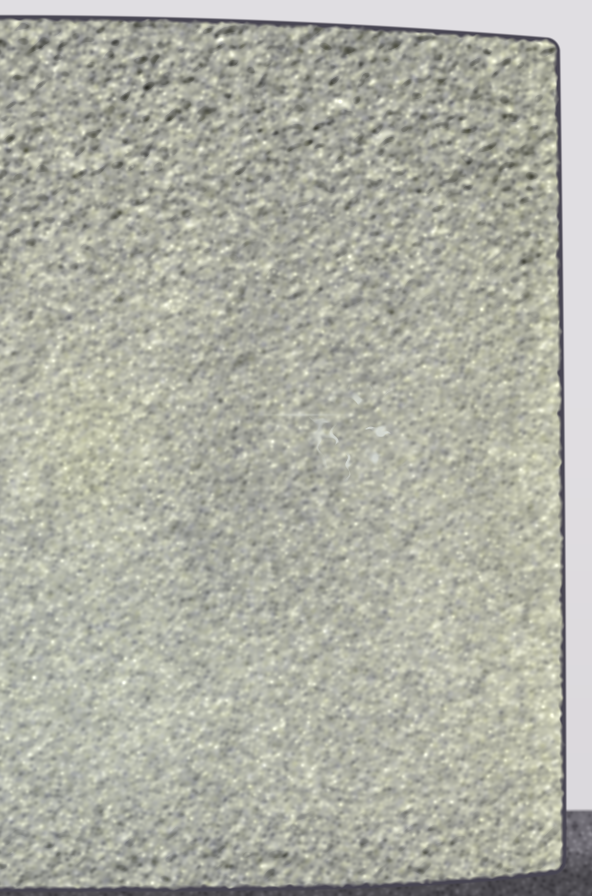
A Shadertoy shader for this texture:

```glsl
// A rough cast-metal slab with a dark rim, standing against a pale wall.

const vec3  WALL_COLOR    = vec3(0.88, 0.87, 0.885);
const vec3  FLOOR_COLOR   = vec3(0.43, 0.42, 0.45);
const vec3  RIM_COLOR     = vec3(0.28, 0.27, 0.32);
const vec3  SCRATCH_COLOR = vec3(0.87, 0.89, 0.87);
const float BASE_TONE     = 0.683;
const float COARSE_GRAIN  = 0.0100;  // cell sizes, in canvas heights
const float FINE_GRAIN    = 0.0056;
const float COARSE_RELIEF = 0.105;
const float FINE_RELIEF   = 0.100;
const float MOTTLE        = 0.085;
const float GRAIN_TILT    = 0.10;
const float RIM_WIDTH     = 0.0042;
const float CORNER_RADIUS = 0.014;
const float FLOOR_HEIGHT  = 0.095;

vec3 hash3(vec2 cell) {
    vec3 v = fract(cell.xyx * vec3(0.1031, 0.1030, 0.0973));
    v += dot(v, v.yxz + 33.33);
    return fract((v.xxy + v.yzz) * v.zyx);
}

// Cellular noise: x = smooth bumps and pits, y = rare bright specks.
vec2 cellBumps(vec2 p) {
    vec2 cell = floor(p), sum = vec2(0.0);
    for (int j = -1; j <= 1; j++)
    for (int i = -1; i <= 1; i++) {
        vec2 id = cell + vec2(i, j);
        vec3 h = hash3(id + 70.0);
        vec2 d = id + h.xy - p;
        float r2 = dot(d, d);
        sum.x += (2.0 * h.z - 1.0) * exp(-4.0 * r2);
        sum.y += smoothstep(0.93, 1.0, h.z) * exp(-7.0 * r2);
    }
    return sum;
}

// Bumps lit from above: x = shading, y = height, z = specks.
vec3 litGrain(vec2 p) {
    vec2 towardLight = vec2(-0.10, 0.22);
    vec2 lower = cellBumps(p - towardLight);
    vec2 upper = cellBumps(p + towardLight);
    return vec3(lower.x - upper.x, 0.5 * (lower.x + upper.x), lower.y);
}

float glow(vec2 p, vec2 center, vec2 size) {
    vec2 d = (p - center) / size;
    return exp(-dot(d, d));
}

// Signed distance to the slab, which runs off the left side.
float slabDistance(vec2 p) {
    float top = 0.983 - 0.067 * p.x * p.x;
    float bottom = 0.005 + 0.13 * p.x * p.x * p.x * p.x;
    float right = 0.632 - 0.008 * p.y * p.y;
    vec2 q = vec2(p.x - right, max(p.y - top, bottom - p.y)) + CORNER_RADIUS;
    return min(max(q.x, q.y), 0.0) + length(max(q, 0.0)) - CORNER_RADIUS;
}

// Broad light and dark areas.
float slabLight(vec2 p) {
    float light = -0.050 * smoothstep(0.55, 0.95, p.y);
    light += 0.045 * glow(p, vec2(0.10, 0.48), vec2(0.08, 0.18));
    light += 0.040 * glow(p, vec2(0.50, 0.27), vec2(0.25, 0.20));
    light += 0.045 * glow(p, vec2(0.13, 0.20), vec2(0.15, 0.12));
    light -= 0.035 * glow(p, vec2(0.28, 0.43), vec2(0.09, 0.18));
    light -= 0.045 * glow(p, vec2(0.30, 0.03), vec2(0.40, 0.06));
    light += 0.060 * smoothstep(0.57, 0.63, p.x);
    light += 0.008 * sin(42.0 * p.x + 2.0 * sin(5.0 * p.y));
    return light + 0.02 * cellBumps(p * 14.0).x + 0.03 * cellBumps(p * 38.0).x;
}

vec3 slabColor(vec2 p) {
    // Grain, coarser and deeper toward the top and the foot
    float depth = smoothstep(0.50, 0.90, p.y) + 0.7 * smoothstep(0.17, 0.03, p.y);
    float roughness = mix(0.85, 1.12, depth);
    vec2 slanted = vec2(0.90 * p.x, p.y - GRAIN_TILT * p.x);
    slanted += 0.0012 * sin(slanted.yx * vec2(310.0, 270.0));
    vec3 coarse = litGrain(slanted / COARSE_GRAIN);
    vec3 fine = litGrain(p.yx / FINE_GRAIN * vec2(1.0, -1.0) + 131.0);
    vec3 upright = litGrain(p / FINE_GRAIN + 47.0);
    float relief = COARSE_RELIEF * mix(0.7, 1.5, depth) * coarse.x
                 + FINE_RELIEF * upright.x
                 + MOTTLE * (0.6 * coarse.y + fine.y + upright.y);
    float tone = BASE_TONE + slabLight(p) + roughness * relief;
    tone += 0.14 * fine.z + 0.06 * coarse.z;

    // Thin dark crevices between the coarse grains
    tone -= 0.07 * depth * smoothstep(0.22, 0.60, -coarse.x);

    // Brighter metal is yellower; the lower left is cooler
    float warmth = mix(0.022, 0.075, smoothstep(0.52, 0.88, tone));
    warmth += 0.030 * glow(p, vec2(0.10, 0.50), vec2(0.06, 0.08));
    warmth += 0.015 * smoothstep(0.45, 0.62, p.x);
    warmth += 0.025 * cellBumps(p / 0.007 + 19.0).x;
    float cool = 0.010 * glow(p, vec2(0.05, 0.22), vec2(0.30, 0.25));
    vec3 color = vec3(tone - cool, tone + 0.004, tone - warmth + cool);

    // Pale broken scratches
    vec2 bent = p + 0.002 * sin(p.yx * 330.0);
    float ridge = smoothstep(0.16, 0.03, abs(cellBumps(bent / 0.017 + 8.0).x));
    float broken = smoothstep(-0.05, 0.25, cellBumps(p / 0.012 + 5.0).x);
    float area = smoothstep(0.30, 0.75, glow(p, vec2(0.405, 0.515), vec2(0.065, 0.060)));
    float streak = 0.3 * glow(p, vec2(0.34, 0.537), vec2(0.04, 0.0015));
    return mix(color, SCRATCH_COLOR, max(0.75 * ridge * broken * area, streak));
}

void mainImage(out vec4 fragColor, in vec2 fragCoord) {
    vec2 p = fragCoord / iResolution.y;
    float pixel = 1.0 / iResolution.y;

    // Wall and speckled floor
    vec3 wall = WALL_COLOR - 0.02 * smoothstep(0.6, 0.1, p.y);
    vec3 ground = FLOOR_COLOR + 0.10 * cellBumps(p / 0.005).x;
    ground *= mix(0.7, 1.0, smoothstep(0.02, 0.06, p.y));
    vec3 color = mix(ground, wall, smoothstep(-0.002, 0.002 + pixel, p.y - FLOOR_HEIGHT));

    // Slab with its soft, slightly ragged dark rim
    float edge = slabDistance(p);
    float ragged = edge + 0.0022 * cellBumps(p / 0.007).x;
    float rim = smoothstep(-RIM_WIDTH - 0.003, -RIM_WIDTH + 0.002, ragged);
    vec3 slab = mix(slabColor(p), RIM_COLOR, rim);
    color = mix(slab, color, smoothstep(-0.0015, 0.0005 + pixel, edge));

    fragColor = vec4(clamp(color, 0.0, 1.0), 1.0);
}
```
